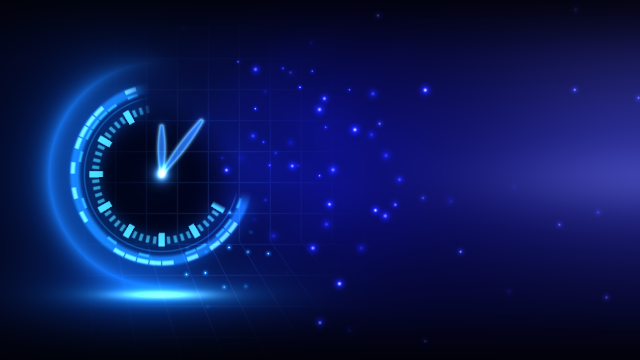
A Shadertoy shader for this background:

```glsl
// Glowing blue clock dissolving into sparks above a lit floor, on a deep navy field.

const float TAU = 6.2831853;

vec2 hash2(vec2 p) {
    vec3 h = fract(p.xyx * vec3(0.1031, 0.1030, 0.0973));
    h += dot(h, h.yzx + 33.33);
    return fract((h.xx + h.yz) * h.zy);
}

float bell(float x, float width) {
    return exp(-x * x / (width * width));
}

// Soft-edged interval: 1 between lo and hi
float band(float x, float lo, float hi, float soft) {
    return smoothstep(lo - soft, lo + soft, x) - smoothstep(hi - soft, hi + soft, x);
}

float segment(vec2 p, vec2 tip) {
    return length(p - tip * clamp(dot(p, tip) / dot(tip, tip), 0.0, 1.0));
}

vec3 backdrop(vec2 p) {
    vec3 col = vec3(0.008, 0.012, 0.075);
    float right = smoothstep(0.45, 1.15, p.x);
    col += vec3(0.02, 0.022, 0.29) * right * bell(p.y - 0.53, 0.36);
    col += vec3(0.13, 0.135, 0.22) * bell(p.x - 1.85, 0.52) * bell(p.y - 0.60, 0.30);
    col += vec3(0.09, 0.10, 0.11) * bell(p.x - 1.78, 0.45) * bell(p.y - 0.5, 0.09);
    // Layered sines give the middle haze its uneven density
    float haze = 0.85 + 0.15 * sin(p.x * 17.0 + 2.0 * sin(p.y * 11.0)) * sin(p.y * 14.0 - p.x * 5.0);
    col += vec3(0.025, 0.03, 0.29) * haze * bell(p.x - 0.78, 0.30) * bell(p.y - 0.56, 0.30);
    col += vec3(0.01, 0.07, 0.21) * bell(length((p - vec2(0.36, 0.5)) * vec2(1.0, 0.9)), 0.37);
    return col;
}

// Crescent halo around the left of the dial
vec3 crescent(vec2 q) {
    float d = length(q) - 0.312;
    float side = smoothstep(0.14, -0.26, q.x + 0.2 * q.y);
    float glow = d > 0.0 ? exp(-d / 0.026) : 0.3 * exp(d / 0.025) + 0.7 * exp(d / 0.06);
    return side * (vec3(0.06, 0.31, 0.50) * glow + vec3(0.0, 0.05, 0.16) * exp(-abs(d) / 0.08));
}

// Wall grid behind the dial, splayed grid on the floor
float gridLines(vec2 p, float px) {
    float depth = max(0.33 - p.y, 0.0);
    vec2 g = vec2((p.x - 0.45 - depth * 0.35) / (1.0 + depth * 1.2), p.y - 0.02) / 0.086;
    vec2 d = abs(fract(g) - 0.5) * 0.086;
    vec2 line = 1.0 - smoothstep(vec2(0.0), vec2(0.001 + px), d);
    return max(line.x, line.y) * bell(p.x - 0.58, 0.25) * bell(p.y - 0.43, 0.32);
}

vec3 dial(vec2 q, float px) {
    float r = length(q), angle = atan(q.y, q.x);
    float sweep = mod(angle - 1.68, TAU);
    float ringArc = smoothstep(0.0, 0.35, sweep) * (1.0 - smoothstep(4.2, 4.42, sweep));
    float tickArc = smoothstep(0.0, 0.3, sweep) * (1.0 - smoothstep(4.05, 4.15, sweep));

    // Segmented outer ring, thin inner rail and bloom
    float slot = angle / TAU * 44.0;
    vec2 rnd = hash2(vec2(floor(slot) + 50.0, 7.0));
    float block = band(fract(slot), 0.05, 0.95, 0.06);
    vec3 col = vec3(0.06, 0.26, 0.38) * band(r, 0.228, 0.254, 0.004 + px);
    col += vec3(0.34, 0.46, 0.38) * block * step(0.42, rnd.x) * band(r, 0.241, 0.253, 0.001 + px);
    col += vec3(0.12, 0.34, 0.36) * block * step(0.6, rnd.y) * band(r, 0.226, 0.233, 0.001 + px);
    col += vec3(0.06, 0.22, 0.34) * band(r, 0.213, 0.216, px);
    col += vec3(0.0, 0.11, 0.22) * bell(r - 0.24, 0.03);
    col *= ringArc;

    // Sixty minute ticks, heavier every fifth
    float minute = floor(angle / TAU * 60.0 + 0.5);
    float major = 1.0 - step(0.5, mod(minute + 60.0, 5.0));
    float across = abs(sin(angle - minute * TAU / 60.0)) * r;
    float tick = 1.0 - smoothstep(-px, px, across - mix(0.0045, 0.009, major));
    tick *= band(r, mix(0.174, 0.163, major), mix(0.194, 0.201, major), px);
    col += tickArc * (vec3(0.28, 0.74, 0.74) * tick * mix(0.62, 1.0, major)
         + vec3(0.0, 0.09, 0.16) * bell(r - 0.184, 0.022));
    return col;
}

vec3 hand(vec2 q, vec2 tip, float px) {
    float d = segment(q, tip);
    float along = clamp(dot(q, tip) / dot(tip, tip), 0.0, 1.0);
    float width = 0.004 + 0.007 * sin(along * 2.9);
    float body = 1.0 - smoothstep(-px, px, d - width);
    float rim = bell(d - width, 0.002 + px);
    return vec3(0.13, 0.32, 0.55) * body + vec3(0.20, 0.30, 0.24) * rim + vec3(0.0, 0.05, 0.14) * bell(d, 0.02);
}

// One spark per cell; chance is the share of cells that are lit
vec3 sparks(vec2 p, float cell, float seed, float chance, vec3 tint) {
    vec2 id = floor(p / cell);
    vec2 rnd = hash2(id + seed), spot = 0.27 + 0.46 * hash2(id + seed + 31.0);
    float d = length(fract(p / cell) - spot);
    float lit = smoothstep(0.0, 0.08, chance - rnd.x) * (0.3 + 0.7 * rnd.y);
    float fade = smoothstep(0.27, 0.08, d);
    return lit * (tint * fade * exp(-d * 13.0) * 1.35 + vec3(0.75, 0.8, 0.85) * rnd.y * bell(d, 0.036));
}

void mainImage(out vec4 fragColor, in vec2 fragCoord) {
    vec2 p = fragCoord / iResolution.y;
    float px = 1.0 / iResolution.y;
    vec2 q = p - vec2(0.449, 0.516);

    // Field, halo and dark dial interior
    vec3 col = backdrop(p) + crescent(q);
    float interior = smoothstep(0.10, 0.25, length(q - vec2(-0.02, -0.02)));
    col *= mix(vec3(0.15, 0.2, 0.33), vec3(1.0), interior);
    col += vec3(0.04, 0.07, 0.13) * gridLines(p, px);

    // Clock
    col += dial(q, px);
    col += hand(q, vec2(0.0, 0.132), px) + hand(q, vec2(0.11, 0.147), px);
    col += vec3(0.75, 0.85, 0.85) * bell(length(q), 0.015) + vec3(0.05, 0.25, 0.4) * bell(length(q), 0.032);

    // Floor light
    vec2 f = p - vec2(0.449, 0.181);
    col += vec3(0.50, 0.65, 0.55) * bell(f.x, 0.12) * bell(f.y, 0.012);
    col += vec3(0.05, 0.36, 0.48) * bell(f.x, 0.20) * bell(f.y, 0.03);
    col += vec3(0.01, 0.10, 0.25) * bell(f.x, 0.34) * bell(f.y, 0.09);

    // Debris drifting off the open side, then far dust and low cyan sparkles
    float drift = bell(p.x - 0.92, 0.30) * bell(p.y - 0.62, 0.34);
    float shed = bell(p.x - 0.76, 0.15) * bell(p.y - 0.64, 0.2);
    float low = bell(p.x - 0.63, 0.13) * bell(p.y - 0.27, 0.1);
    mat2 tilt = mat2(0.8, 0.6, -0.6, 0.8);
    col += sparks(tilt * p, 0.115, 3.0, drift * 0.6, vec3(0.06, 0.08, 0.8));
    col += sparks(p + 0.03, 0.10, 17.0, drift * 0.4, vec3(0.05, 0.08, 0.75));
    col += sparks(tilt * p, 0.06, 41.0, shed * 0.65, vec3(0.02, 0.04, 0.6));
    col += 0.6 * sparks(tilt * p, 0.08, 67.0, 0.13 * smoothstep(0.9, 1.2, p.x), vec3(0.12, 0.15, 0.7));
    col += sparks(p, 0.055, 83.0, low * 0.75, vec3(0.08, 0.5, 0.75));

    // Darken the upper and lower borders
    col *= smoothstep(-0.12, 0.18, p.y) * smoothstep(1.16, 0.82, p.y);
    fragColor = vec4(clamp(col, 0.0, 1.0), 1.0);
}
```
